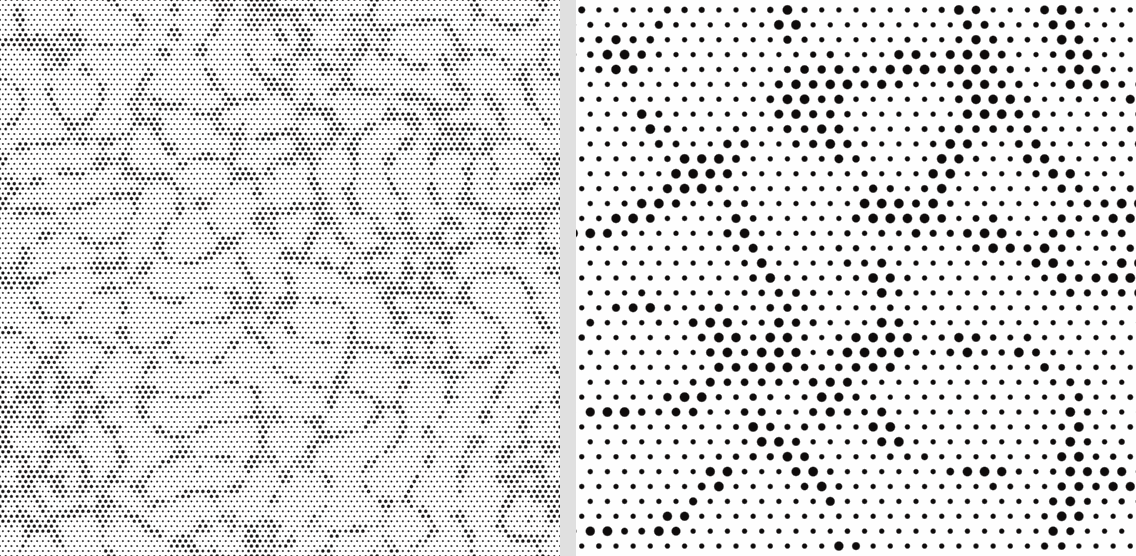
Left, the full canvas; right, a detail of the centre.
This pattern is drawn by a Shadertoy shader. Its source:

```glsl
// Halftone of dark round dots on white, set on a staggered hexagonal grid.
// Dots grow along the zero lines of a sum of plane waves, which gives thin
// meandering chains; finer waves break them. Whole wave counts make it wrap.

const vec2  GRID        = vec2(98.0, 112.0);  // dots across, rows down (even)
const float SMALL_DOT   = 0.15;               // radii in units of dot spacing
const float LARGE_DOT   = 0.28;
const float EDGE_BLUR   = 1.35;               // edge softness in pixels
const int   WAVES       = 32;
const vec2  CHAIN_BAND  = vec2(3.5, 9.5);     // lowest, highest waves per tile
const vec2  FINE_BAND   = vec2(14.0, 30.0);
const float CHAIN_SLOPE = 1.6;                // higher is thinner chains
const float FINE_AMOUNT = 0.4;
const float JITTER      = 0.5;                // random offset per dot
const vec2  TONE_RANGE  = vec2(-0.2, 1.1);    // levels of smallest, largest dots
const vec3  PAPER       = vec3(0.995);
const vec3  INK         = vec3(0.055, 0.045, 0.045);
const float TAU         = 6.2831853;
const float GOLDEN      = 0.618034;

vec2 hash2(vec2 p) {
    vec3 q = fract(p.xyx * vec3(0.1031, 0.1030, 0.0973));
    q += dot(q, q.yzx + 33.33);
    return fract((q.xx + q.yz) * q.zy);
}

// Random field with mean 0 and deviation 1, periodic over the unit tile.
float waveField(vec2 uv, vec2 band, float seed) {
    float sum = 0.0;
    for (int i = 0; i < WAVES; i++) {
        float k = float(i);
        vec2 rnd = hash2(vec2(k + seed, 7.0 * k + 11.0));
        float angle = 0.5 * TAU * fract(k * GOLDEN);
        float freq = mix(band.x, band.y, sqrt(rnd.x));
        vec2 wave = floor(freq * vec2(cos(angle), sin(angle)) + 0.5);
        sum += cos(TAU * (dot(wave, uv) + rnd.y));
    }
    return sum * sqrt(2.0 / float(WAVES));
}

// Tone of one dot: 0 is the smallest, 1 the largest.
float dotTone(vec2 uv, vec2 id) {
    float chain = 1.0 - CHAIN_SLOPE * abs(waveField(uv, CHAIN_BAND, 3.0));
    float fine = FINE_AMOUNT * waveField(uv, FINE_BAND, 41.0);
    float offset = JITTER * (hash2(id + 5.0).x - 0.5);
    return smoothstep(TONE_RANGE.x, TONE_RANGE.y, chain + fine + offset);
}

void mainImage(out vec4 fragColor, in vec2 fragCoord) {
    // Staggered grid: every other row shifts by half a dot
    vec2 p = fragCoord / iResolution.xy * GRID;
    float row = floor(p.y + 0.5);
    float stagger = 0.5 * mod(row, 2.0);
    float column = floor(p.x - stagger + 0.5);
    vec2 id = mod(vec2(column, row), GRID);
    vec2 center = vec2(id.x + stagger, id.y) / GRID;

    // Distance to the dot center, measured in horizontal spacings
    vec2 spacing = iResolution.xy / GRID;
    vec2 local = (p - vec2(column + stagger, row)) * spacing / spacing.x;
    float radius = mix(SMALL_DOT, LARGE_DOT, dotTone(center, id));

    // Soft dot edge
    float ink = clamp(0.5 + (radius - length(local)) * spacing.x / EDGE_BLUR, 0.0, 1.0);
    fragColor = vec4(mix(PAPER, INK, ink), 1.0);
}
```
